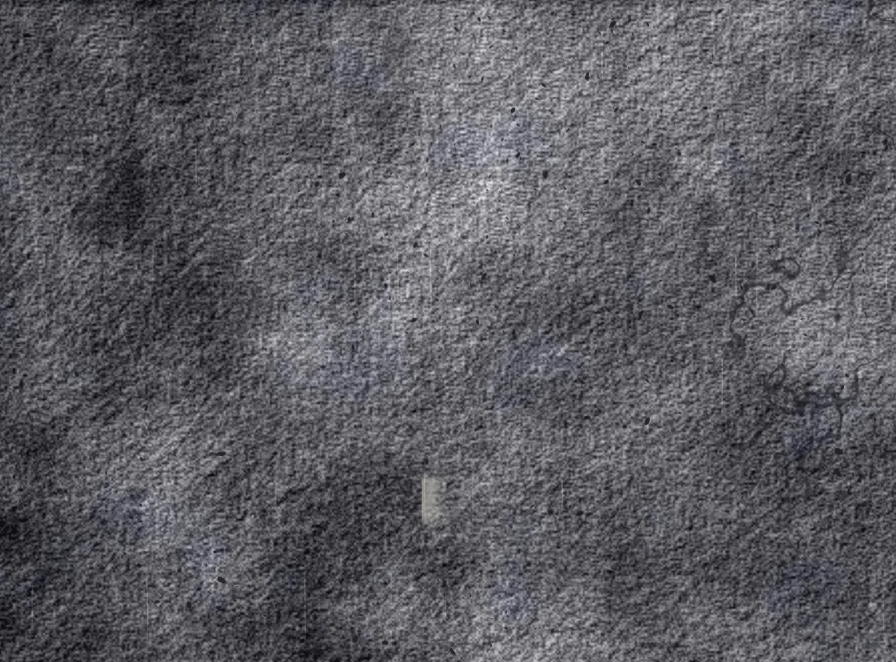
Give the GLSL for this texture, as a WebGL 2 fragment shader.

```glsl
#version 300 es
precision highp float;
// Worn dark concrete: broad cloudy tones with a pale central band, covered by
// an embossed sandy grain. Pits, cracks, pale smudges and fine scratches are
// scattered over it, one candidate per cell of a hashed grid.

#define BASE_TONE 0.345
#define BAND_LIGHT 0.115
#define CLOUD_CONTRAST 0.36
#define MOTTLE_CONTRAST 0.26
#define GRAIN_CONTRAST 1.0
#define GRAIN_FREQ 200.0
#define PIT_DENSITY 0.30
#define SCRATCH_DENSITY 0.22
#define SMUDGE_DENSITY 0.32
#define TINT vec3(-0.004, -0.004, 0.012)

uniform vec2 u_resolution;
out vec4 fragColor;

float hash(vec2 p) {
    return fract(sin(dot(p, vec2(127.1, 311.7))) * 43758.5);
}

float noise(vec2 p) {
    vec2 i = floor(p), f = fract(p);
    f = f * f * (3.0 - 2.0 * f);
    return mix(mix(hash(i), hash(i + vec2(1, 0)), f.x),
               mix(hash(i + vec2(0, 1)), hash(i + vec2(1, 1)), f.x), f.y);
}

float fbm(vec2 p) {
    float sum = 0.0, amp = 0.516;
    for (int i = 0; i < 5; i++) {
        sum += amp * noise(p);
        p = mat2(1.6, 1.2, -1.2, 1.6) * p + 7.3;
        amp *= 0.5;
    }
    return sum;
}

mat2 rotation(float a) {
    return mat2(cos(a), sin(a), -sin(a), cos(a));
}

// Difference of shifted noise, lit from the upper left
float emboss(vec2 p) {
    return noise(p) - noise(p + vec2(-0.65, 0.7));
}

// Irregular blobs, at most one per cell; radius is in canvas heights
float blobs(vec2 p, float freq, float radius, float density, float seed) {
    vec2 cell = floor(p * freq) + seed;
    float size = radius * mix(0.35, 1.0, hash(cell + 3.1));
    vec2 center = 0.25 + 0.5 * vec2(hash(cell), hash(cell + 5.7));
    vec2 q = rotation(6.28 * hash(cell + 9.2)) * (fract(p * freq) - center) / freq;
    float d = length(q * vec2(1.0, 1.9)) / size + 1.5 * (fbm(p * 0.9 / radius + seed) - 0.5);
    float edge = 0.2 + 0.7 / (size * u_resolution.y);
    return step(hash(cell + 1.7), density) * (1.0 - smoothstep(0.8 - edge, 0.8 + edge, d));
}

// Thin fading segments, at most one per cell
float scratches(vec2 p, float angle, vec2 grid, float density, float seed) {
    p = rotation(angle) * p;
    vec2 cell = floor(p * grid) + seed;
    vec2 q = (fract(p * grid) - vec2(0.2 + 0.6 * hash(cell), 0.5)) / grid;
    q.x += 0.002 * (noise(p * 40.0) - 0.5);
    float halfLength = (0.12 + 0.36 * hash(cell + 2.3)) / grid.y;
    float line = 1.0 - smoothstep(0.0, 1.0 / u_resolution.y, abs(q.x) - 0.0004);
    float ends = 1.0 - smoothstep(0.6, 1.0, abs(q.y) / halfLength);
    float wear = 0.35 + 0.65 * noise(p * 70.0);
    return step(hash(cell + 4.9), density) * line * ends * wear * (0.3 + 0.7 * hash(cell + 8.1));
}

void main() {
    vec2 uv = gl_FragCoord.xy / u_resolution;
    vec2 p = gl_FragCoord.xy / u_resolution.y;

    // Broad light and shade
    float bandOffset = (uv.x - 0.59 + 0.12 * (fbm(p * 2.5 + 20.0) - 0.5)) / 0.2;
    float band = exp(-bandOffset * bandOffset);
    float tone = BASE_TONE + BAND_LIGHT * band * mix(0.65, 1.0, uv.y);
    tone -= 0.055 * (1.0 - smoothstep(0.05, 0.5, uv.y)) * (1.0 - 0.6 * band);
    tone += CLOUD_CONTRAST * (fbm(p * 4.0 + 3.0) - 0.5);
    tone += MOTTLE_CONTRAST * (fbm(p * 15.0 + 11.0) - 0.5);
    tone += 0.05 * (noise(p * vec2(45.0, 4.0)) - 0.5);
    tone -= 0.1 * smoothstep(0.985, 1.0, uv.y);

    // Pale smudges and one square-edged patch fading to the right
    float smudge = blobs(p, 5.0, 0.032, SMUDGE_DENSITY, 31.0);
    tone += 0.09 * smudge * (0.4 + noise(p * 60.0));
    vec2 patchPos = (p - vec2(0.636, 0.2)) / vec2(0.045, 0.085);
    float patchMask = smoothstep(0.0, 0.05, patchPos.x) * (1.0 - smoothstep(0.2, 1.0, patchPos.x))
        * smoothstep(0.0, 0.25, patchPos.y) * (1.0 - smoothstep(0.85, 1.0, patchPos.y));
    tone = mix(tone, 0.63, 0.8 * patchMask);

    // Sandy grain
    float grain = 0.21 * emboss(p * GRAIN_FREQ * vec2(0.9, 1.1));
    grain += 0.13 * emboss(p * GRAIN_FREQ * 0.45 + 40.0);
    grain += 0.25 * (noise(p * GRAIN_FREQ * 1.65 + 13.0) - 0.5);
    tone += GRAIN_CONTRAST * grain * (0.6 + 1.1 * tone) * (1.0 - 0.7 * patchMask);

    // Scratches: upright, then slanted ones in several directions
    float marks = scratches(p, 0.0, vec2(16.0, 6.0), SCRATCH_DENSITY, 2.0);
    for (int i = 0; i < 4; i++) {
        float k = float(i);
        marks += 0.6 * scratches(p, 0.5 + 0.75 * k, vec2(13.0, 7.0), SCRATCH_DENSITY, 17.0 + 9.0 * k);
    }
    tone += 0.2 * marks;

    // Clustered pits, small specks and cracks
    float cluster = smoothstep(0.35, 0.65, fbm(p * 3.5 + 60.0));
    float pits = blobs(p, 20.0, 0.0085, PIT_DENSITY * cluster, 5.0);
    pits = max(pits, 0.8 * blobs(p + 0.37, 42.0, 0.0045, PIT_DENSITY * cluster, 71.0));
    float crackDistance = abs(fbm(p * 4.5 + 33.0) - 0.5);
    float crack = (1.0 - smoothstep(0.002, 0.011, crackDistance))
        * smoothstep(0.55, 0.75, noise(p * 5.0 + 9.0)) * smoothstep(0.55, 0.75, uv.x);
    tone = mix(tone, 0.1, max(0.85 * pits, 0.55 * crack));

    // Cool grey with faint blue stains
    float stain = smoothstep(0.6, 0.8, fbm(p * 9.0 + 80.0));
    vec3 color = vec3(max(tone, 0.06)) + TINT * (1.0 + 2.0 * stain);
    fragColor = vec4(mix(color, color * vec3(1.02, 1.01, 0.96), patchMask), 1.0);
}
```
